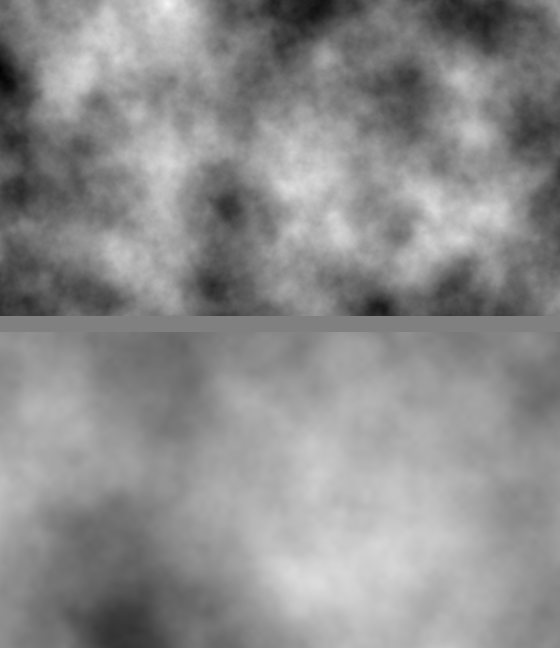
Top: the whole. Bottom: its middle third, enlarged.
Give the GLSL for this texture, as a Shadertoy shader.

```glsl
float hash(vec2 cell) {
    return fract(sin(dot(cell, vec2(127.1, 311.7))) * 43758.5453);
}

// Smoothly blended random values on a square lattice
float valueNoise(vec2 p) {
    vec2 cell = floor(p);
    vec2 f = fract(p);
    vec2 blend = f * f * (3.0 - 2.0 * f);
    float low = mix(hash(cell), hash(cell + vec2(1.0, 0.0)), blend.x);
    float high = mix(hash(cell + vec2(0.0, 1.0)), hash(cell + vec2(1.0, 1.0)), blend.x);
    return mix(low, high, blend.y);
}

// Layered noise, normalised to the range 0 to 1
float cloudNoise(vec2 p, int octaves, float gain) {
    const mat2 turn = mat2(0.8, 0.6, -0.6, 0.8);
    float sum = 0.0;
    float total = 0.0;
    float amplitude = 1.0;
    for (int i = 0; i < octaves; i++) {
        sum += amplitude * valueNoise(p);
        total += amplitude;
        amplitude *= gain;
        p = turn * p * 2.0 + vec2(17.3, 9.1);
    }
    return sum / total;
}

// Stretch a value around a midpoint
float adjustContrast(float value, float middle, float contrast) {
    return clamp(middle + (value - 0.5) * contrast, 0.0, 1.0);
}

void mainImage(out vec4 fragColor, in vec2 fragCoord) {
    const float cellsPerHeight = 4.0;
    const float middleGrey = 0.5;
    const float contrast = 1.28;

    vec2 uv = fragCoord / iResolution.y;
    float cloud = cloudNoise(uv * cellsPerHeight, 6, 0.5);
    float grey = adjustContrast(cloud, middleGrey, contrast);
    fragColor = vec4(vec3(grey), 1.0);
}
```
